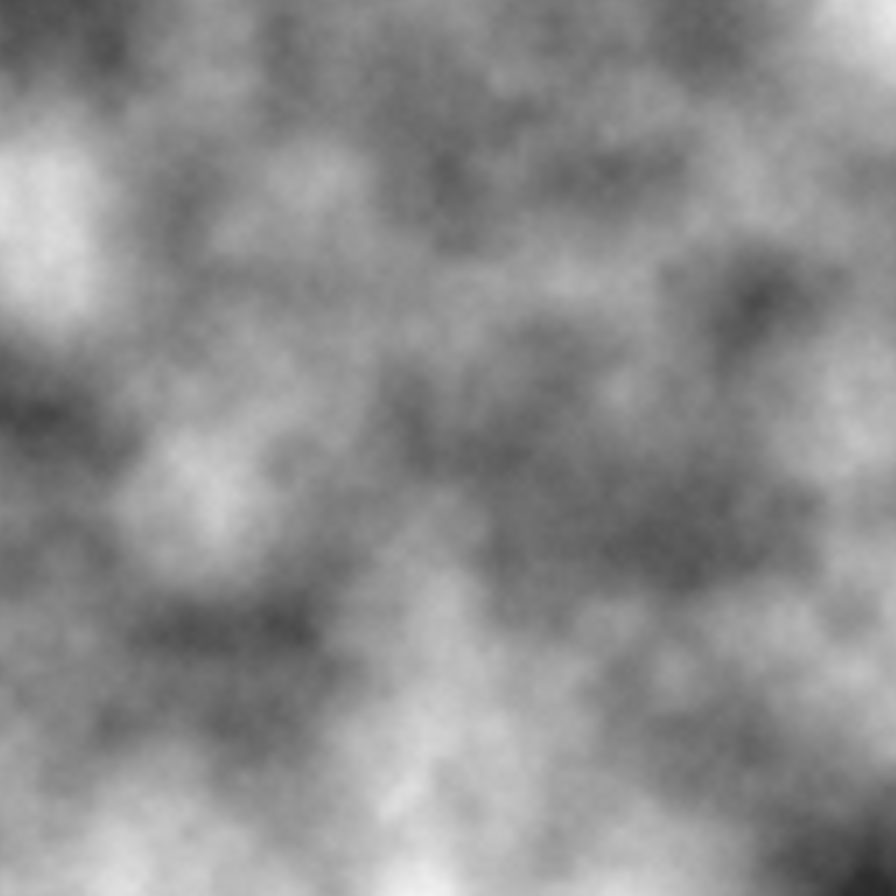
This texture is drawn by a WebGL 1 fragment shader. Its source:

```glsl
precision highp float;
// Soft grey clouds: six octaves of smooth value noise.

uniform vec2 u_resolution;

float hash(vec2 cell) {
  vec3 p = fract(cell.xyx * vec3(0.1031, 0.1030, 0.0973));
  p += dot(p, p.yzx + 33.33);
  return fract((p.x + p.y) * p.z);
}

// Random lattice values, blended with a smooth curve
float valueNoise(vec2 p) {
  vec2 cell = floor(p);
  vec2 f = fract(p);
  vec2 blend = f * f * (3.0 - 2.0 * f);
  float bottom = mix(hash(cell), hash(cell + vec2(1.0, 0.0)), blend.x);
  float top = mix(hash(cell + vec2(0.0, 1.0)), hash(cell + vec2(1.0, 1.0)), blend.x);
  return mix(bottom, top, blend.y);
}

// Each octave doubles the frequency and halves the strength
float cloudDensity(vec2 p) {
  float sum = 0.0;
  float amplitude = 0.5;
  for (int octave = 0; octave < 6; octave++) {
    sum += amplitude * valueNoise(p);
    p = 2.0 * p + vec2(17.3, 9.7);
    amplitude *= 0.5;
  }
  return sum;
}

void main() {
  vec2 uv = gl_FragCoord.xy / min(u_resolution.x, u_resolution.y);
  float density = cloudDensity(uv * 4.0 + vec2(23.0, 41.0));

  // Centre the tones on mid grey and widen the contrast a little
  float grey = 0.57 + 1.18 * (density - 0.492);
  gl_FragColor = vec4(vec3(clamp(grey, 0.0, 1.0)), 1.0);
}
```
